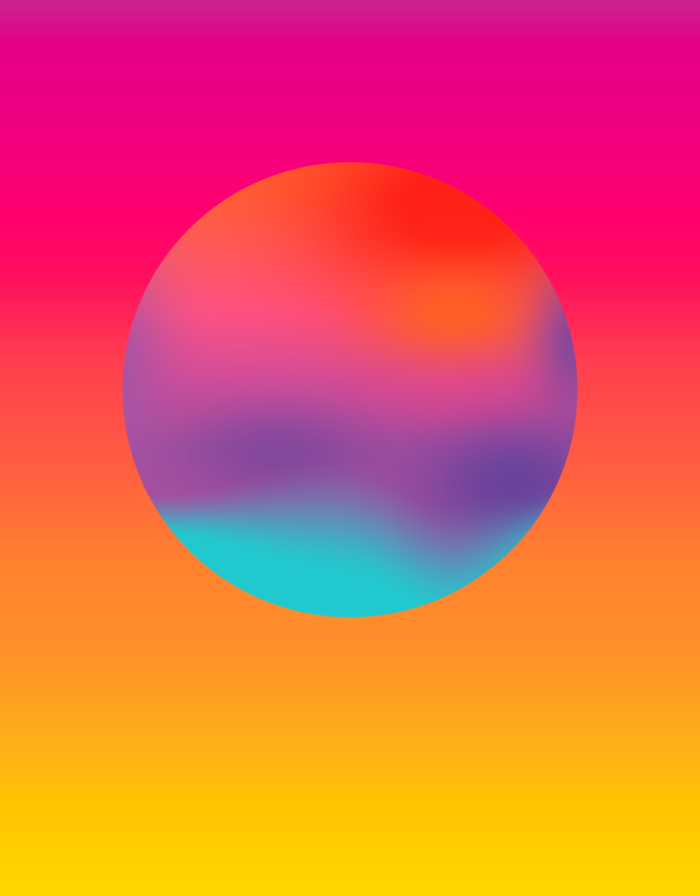
Reproduce this background procedurally as a WebGL 1 fragment shader.

```glsl
precision highp float;
// A sunset gradient from magenta to yellow behind a softly coloured disc.
// The sky is a chain of vertical blends; the disc layers elliptical glows
// over its own ramp, with a wavy teal pool at the bottom.

uniform vec2 u_resolution;

// Disc placement: centre as a fraction of the canvas, radius in widths
const vec2 DISC_CENTRE = vec2(0.5, 0.565);
const float DISC_RADIUS = 0.325;

// Sky colours, top to bottom
const vec3 PLUM = vec3(0.79, 0.14, 0.55);
const vec3 MAGENTA = vec3(0.90, 0.0, 0.53);
const vec3 CERISE = vec3(0.94, 0.0, 0.505);
const vec3 HOT_PINK = vec3(1.0, 0.0, 0.43);
const vec3 ROSE = vec3(1.0, 0.06, 0.37);
const vec3 CORAL = vec3(1.0, 0.24, 0.31);
const vec3 SALMON = vec3(1.0, 0.38, 0.25);
const vec3 TANGERINE = vec3(1.0, 0.51, 0.18);
const vec3 APRICOT = vec3(1.0, 0.57, 0.16);
const vec3 AMBER = vec3(1.0, 0.69, 0.10);
const vec3 GOLD = vec3(1.0, 0.77, 0.0);
const vec3 YELLOW = vec3(1.0, 0.84, 0.0);

// Disc colours
const vec3 FLAME = vec3(1.0, 0.38, 0.20);
const vec3 PEACH = vec3(1.0, 0.36, 0.34);
const vec3 BLUSH = vec3(1.0, 0.32, 0.51);
const vec3 ORCHID = vec3(0.82, 0.30, 0.60);
const vec3 MAUVE = vec3(0.66, 0.31, 0.62);
const vec3 SCARLET = vec3(1.0, 0.13, 0.09);
const vec3 ORANGE = vec3(1.0, 0.38, 0.13);
const vec3 FUCHSIA = vec3(0.90, 0.27, 0.57);
const vec3 VIOLET = vec3(0.51, 0.28, 0.61);
const vec3 INDIGO = vec3(0.41, 0.26, 0.61);
const vec3 LILAC = vec3(0.64, 0.33, 0.65);
const vec3 TEAL = vec3(0.13, 0.79, 0.81);

// Blends towards the next colour while t runs from a to b
vec3 blend(vec3 colour, vec3 next, float a, float b, float t) {
  return mix(colour, next, clamp((t - a) / (b - a), 0.0, 1.0));
}

// Soft elliptical falloff, one at the centre
float glow(vec2 p, vec2 centre, vec2 radii) {
  vec2 d = (p - centre) / radii;
  return exp(-dot(d, d));
}

// t is the depth below the top edge, 0 to 1
vec3 skyColour(float t) {
  vec3 c = blend(PLUM, MAGENTA, 0.0, 0.05, t);
  c = blend(c, CERISE, 0.05, 0.14, t);
  c = blend(c, HOT_PINK, 0.14, 0.24, t);
  c = blend(c, ROSE, 0.24, 0.31, t);
  c = blend(c, CORAL, 0.31, 0.40, t);
  c = blend(c, SALMON, 0.40, 0.53, t);
  c = blend(c, TANGERINE, 0.53, 0.63, t);
  c = blend(c, APRICOT, 0.63, 0.73, t);
  c = blend(c, AMBER, 0.73, 0.83, t);
  c = blend(c, GOLD, 0.83, 0.90, t);
  return blend(c, YELLOW, 0.90, 0.99, t);
}

// p is measured in disc radii from its centre
vec3 discColour(vec2 p) {
  // Vertical ramp
  vec3 c = blend(FLAME, PEACH, -0.90, -0.65, -p.y);
  c = blend(c, BLUSH, -0.65, -0.35, -p.y);
  c = blend(c, ORCHID, -0.35, -0.03, -p.y);
  c = blend(c, MAUVE, -0.03, 0.25, -p.y);

  // Warm glows
  c = mix(c, SCARLET, min(1.0, 1.2 * glow(p, vec2(0.48, 0.80), vec2(0.60, 0.40))));
  c = mix(c, FUCHSIA, 0.8 * glow(p, vec2(0.52, 0.0), vec2(0.42, 0.20)));
  c = mix(c, ORANGE, 0.95 * glow(p, vec2(0.46, 0.34), vec2(0.38, 0.22)));

  // Cool shadows and rims
  c = mix(c, VIOLET, 0.95 * glow(p, vec2(-0.32, -0.28), vec2(0.42, 0.20)));
  c = mix(c, LILAC, 0.9 * glow(p, vec2(-1.04, 0.12), vec2(0.24, 0.45)));
  c = mix(c, VIOLET, glow(p, vec2(1.0, 0.22), vec2(0.18, 0.30)));
  c = mix(c, INDIGO, glow(p, vec2(0.72, -0.42), vec2(0.42, 0.28)));

  // Teal pool: crisp at the left, diffuse in the middle, dipping at the right
  float dip = p.x - 0.45;
  float level = -0.55 - 0.19 * exp(-dip * dip / 0.09);
  float spread = mix(0.11, 0.28, smoothstep(-0.8, 0.0, p.x));
  spread -= 0.12 * smoothstep(0.5, 0.85, p.x);
  return mix(c, TEAL, smoothstep(-spread, spread, level - p.y));
}

void main() {
  vec2 uv = gl_FragCoord.xy / u_resolution;
  vec2 p = (gl_FragCoord.xy - DISC_CENTRE * u_resolution) / (DISC_RADIUS * u_resolution.x);

  // One-pixel antialiased rim
  float pixel = 1.0 / (DISC_RADIUS * u_resolution.x);
  float inside = 1.0 - smoothstep(-pixel, pixel, length(p) - 1.0);

  gl_FragColor = vec4(mix(skyColour(1.0 - uv.y), discColour(p), inside), 1.0);
}
```
